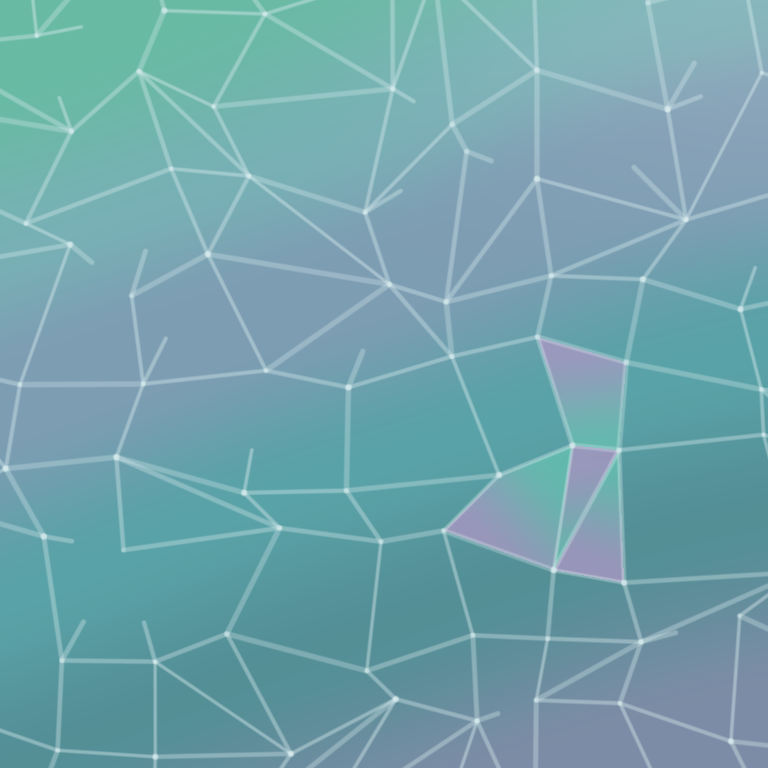
Give the GLSL for this pattern, as a WebGL 2 fragment shader.

```glsl
#version 300 es
precision highp float;
// Fine pale web of irregular cells over a soft teal gradient, with a few lit facets.

uniform vec2 u_resolution;
out vec4 fragColor;

const vec2 GRID = vec2(7.6, 8.6);          // mesh cells across the canvas
const float JITTER = 0.90;                 // node wander inside its cell
const float STUB_SHARE = 0.14;             // edges cut short
const float DIAGONAL_SHARE = 0.42;         // cells split in two
const float THIN = 0.0021;                 // half widths of the threads
const float WIDE = 0.0036;
const float SOFTNESS = 0.0016;
const float THREAD_ALPHA = 0.42;
const float NODE_RADIUS = 0.0042;
const float TILT = 0.30;                   // slant of the colour bands
const vec2 GLOW_CENTER = vec2(0.77, 0.375);
const float GLOW_RADIUS = 0.125;

const vec3 GREEN = vec3(0.41, 0.73, 0.64);
const vec3 MIST = vec3(0.47, 0.69, 0.71);
const vec3 SLATE = vec3(0.49, 0.615, 0.70);
const vec3 TEAL = vec3(0.35, 0.635, 0.655);
const vec3 DEEP = vec3(0.33, 0.56, 0.59);
const vec3 VIOLET = vec3(0.49, 0.55, 0.65);
const vec3 THREAD = vec3(0.84, 0.92, 0.93);
const vec3 MINT = vec3(0.40, 0.75, 0.69);
const vec3 LILAC = vec3(0.66, 0.59, 0.76);

float hash(vec2 p) {
    return fract(sin(dot(p, vec2(127.1, 311.7))) * 43758.5453);
}

float noise(vec2 p) {
    vec2 i = floor(p), f = fract(p);
    f = f * f * (3.0 - 2.0 * f);
    return mix(mix(hash(i), hash(i + vec2(1, 0)), f.x),
               mix(hash(i + vec2(0, 1)), hash(i + vec2(1, 1)), f.x), f.y);
}

// Mesh node in canvas units
vec2 node(vec2 id) {
    vec2 wander = vec2(hash(id + 3.7), hash(id + 19.3)) - 0.5;
    return (id + 0.5 + JITTER * wander) / GRID;
}

float segmentDistance(vec2 p, vec2 a, vec2 b) {
    vec2 pa = p - a, ba = b - a;
    return length(pa - ba * clamp(dot(pa, ba) / dot(ba, ba), 0.0, 1.0));
}

float cross2(vec2 a, vec2 b) {
    return a.x * b.y - a.y * b.x;
}

// True when a ray from p crosses edge ab
bool crosses(vec2 p, vec2 a, vec2 b) {
    return (a.y > p.y) != (b.y > p.y)
        && p.x < a.x + (b.x - a.x) * (p.y - a.y) / (b.y - a.y);
}

// Opacity of one thread; some are cut to stubs
float thread(vec2 p, vec2 a, vec2 b, float seed, bool whole, float soft) {
    if (!whole && seed < STUB_SHARE) b = mix(a, b, 0.35);
    float weight = fract(seed * 37.0);
    float width = mix(THIN, WIDE, weight);
    float d = segmentDistance(p, a, b);
    return THREAD_ALPHA * mix(1.1, 0.75, weight) * (1.0 - smoothstep(width - soft, width + soft, d));
}

// Slanted bands of colour from top to bottom
vec3 background(vec2 p) {
    float t = 1.0 - p.y + TILT * p.x + 0.07 * (noise(p * 2.5) - 0.5);
    vec3 c = mix(GREEN, MIST, smoothstep(0.08, 0.32, t));
    c = mix(c, SLATE, smoothstep(0.30, 0.47, t));
    c = mix(c, TEAL, smoothstep(0.54, 0.75, t));
    c = mix(c, DEEP, smoothstep(0.76, 0.96, t));
    c = mix(c, VIOLET, smoothstep(0.97, 1.20, t));
    return c + vec3(0.06, 0.03, 0.03) * smoothstep(0.3, 1.0, p.x) * smoothstep(0.6, 0.95, p.y);
}

void main() {
    vec2 p = gl_FragCoord.xy / u_resolution;
    float soft = max(SOFTNESS, 0.7 / min(u_resolution.x, u_resolution.y));
    vec3 color = background(p);
    vec2 home = floor(p * GRID);
    float clear = 1.0;

    for (int j = -2; j <= 1; j++) {
        for (int i = -2; i <= 1; i++) {
            vec2 id = home + vec2(i, j);
            vec2 a = node(id), b = node(id + vec2(1, 0));
            vec2 c = node(id + vec2(1, 1)), d = node(id + vec2(0, 1));
            vec2 middle = 0.25 * (a + b + c + d);
            float reach = distance(middle, GLOW_CENTER);
            bool split = hash(id + 61.0) < DIAGONAL_SHARE;
            bool rising = hash(id + 83.0) < 0.5;
            vec2 from = rising ? a : b, to = rising ? c : d;

            // Lit facets, each with its own gradient
            bool inside = crosses(p, a, b) != crosses(p, b, c);
            inside = inside != (crosses(p, c, d) != crosses(p, d, a));
            if (inside && reach < GLOW_RADIUS) {
                float side = split ? step(0.0, cross2(to - from, p - from)) : 0.0;
                float angle = 6.283 * hash(id + 7.0 + 11.0 * side);
                float t = 0.5 + 7.0 * dot(p - middle, vec2(cos(angle), sin(angle)));
                color = mix(color, mix(MINT, LILAC, smoothstep(0.0, 1.0, t)), 0.8);
            }

            // Threads and bright knots
            bool whole = reach < 1.7 * GLOW_RADIUS;
            clear *= 1.0 - thread(p, a, b, hash(id + 31.0), whole, soft);
            clear *= 1.0 - thread(p, a, d, hash(id + 47.0), whole, soft);
            if (split) clear *= 1.0 - thread(p, from, to, hash(id + 59.0), whole, soft);
            float knot = 1.0 - smoothstep(NODE_RADIUS - soft, NODE_RADIUS + soft, distance(p, a));
            clear *= 1.0 - 0.5 * knot * step(0.7, hash(id + 97.0));
        }
    }
    fragColor = vec4(mix(THREAD, color, clear), 1.0);
}
```
